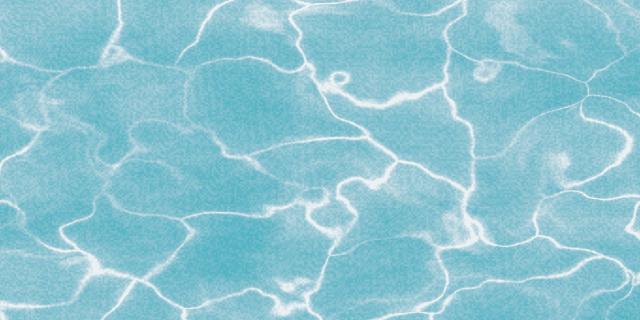
A WebGL 1 fragment shader for this texture:

```glsl
precision highp float;
// Sunlit pool water: a web of bright caustic lines over rippled turquoise.
uniform vec2 u_resolution;

float hash(vec2 p) {
  return fract(sin(dot(p, vec2(127.1, 311.7))) * 43758.5453);
}

vec2 hash2(vec2 p) {
  return vec2(hash(p), hash(p + 57.3));
}

float noise(vec2 p) {
  vec2 i = floor(p), f = fract(p);
  f = f * f * f * (f * (f * 6.0 - 15.0) + 10.0);
  return mix(mix(hash(i), hash(i + vec2(1, 0)), f.x),
             mix(hash(i + vec2(0, 1)), hash(i + vec2(1, 1)), f.x), f.y);
}

float fbm(vec2 p) {
  float sum = 0.0, amp = 0.53;
  for (int i = 0; i < 4; i++) {
    sum += amp * noise(p);
    p = mat2(1.9, 0.5, -0.5, 1.9) * p + 7.7;
    amp *= 0.5;
  }
  return sum;
}

vec2 warp(vec2 p) {
  return vec2(noise(p), noise(p + 31.4)) - 0.5;
}

// Distance to the nearest border between scattered cells
float cellBorder(vec2 p) {
  vec2 base = floor(p), f = fract(p), nearCell = vec2(0), nearest = vec2(0);
  float best = 9.0;
  for (int y = -1; y <= 1; y++)
    for (int x = -1; x <= 1; x++) {
      vec2 cell = vec2(x, y);
      vec2 r = cell + 0.06 + 0.88 * hash2(base + cell) - f;
      if (dot(r, r) < best) {
        best = dot(r, r);
        nearest = r;
        nearCell = cell;
      }
    }
  float border = 9.0;
  for (int y = -2; y <= 2; y++)
    for (int x = -2; x <= 2; x++) {
      vec2 cell = nearCell + vec2(x, y);
      vec2 r = cell + 0.06 + 0.88 * hash2(base + cell) - f;
      vec2 gap = r - nearest;
      if (dot(gap, gap) > 0.0001)
        border = min(border, dot(0.5 * (r + nearest), normalize(gap)));
    }
  return border;
}

void main() {
  vec2 p = gl_FragCoord.xy / u_resolution.y;

  // Wavy, sideways stretched water surface
  vec2 q = p * vec2(2.7, 4.1) + vec2(3.2, 8.6);
  q += 0.75 * warp(q * 1.3) + 0.24 * warp(q * 3.1 + 5.0) + 0.06 * warp(q * 8.0);

  // Main web: lines that swell and fade, each with a soft halo
  float border = cellBorder(q);
  float swell = noise(p * vec2(5.0, 7.0) + 20.0);
  float power = mix(0.3, 1.0, smoothstep(0.2, 0.65, noise(p * 4.3 + 11.0)));
  float width = 0.02 + 0.05 * swell * swell * swell;
  float core = exp(-border * border / (width * width)) * power;
  float halo = exp(-border / 0.11) * (0.4 + 0.6 * power);

  // Faint second web, shown in patches
  float faint = cellBorder(q * 0.8 + vec2(17.3, 4.9));
  faint = exp(-faint / 0.05) * smoothstep(0.4, 0.75, noise(p * 3.0 + 40.0));

  // Loose ripple loops and pale glints
  float swirl = (noise(q * vec2(1.1, 1.7) + 60.0) - 0.62) / 0.03;
  float loops = exp(-swirl * swirl) * smoothstep(0.5, 0.8, noise(p * 3.5 + 80.0));
  float glint = smoothstep(0.68, 0.84, fbm(q * vec2(1.4, 1.8) + 90.0));

  // Broad light and shade, fine streaks and grain
  float shade = fbm(p * vec2(3.2, 6.5) + 0.3 * q) - 0.5;
  float streaks = fbm(q * vec2(2.5, 7.0) + 30.0) - 0.5;
  float grain = noise(p * 170.0) - 0.5;

  float light = 0.09 + 0.3 * shade + 0.09 * streaks + 0.1 * halo + 0.33 * core
              + 0.13 * faint + 0.14 * loops + 0.2 * glint + 0.17 * grain;
  light = clamp(light, -0.06, 0.53);

  // Turquoise to near white
  vec3 color = vec3(0.39, 0.72, 0.78) + light * vec3(1.0, 0.25, 0.23)
             + light * light * vec3(0.0, 0.33, 0.18);
  gl_FragColor = vec4(color, 1.0);
}
```
